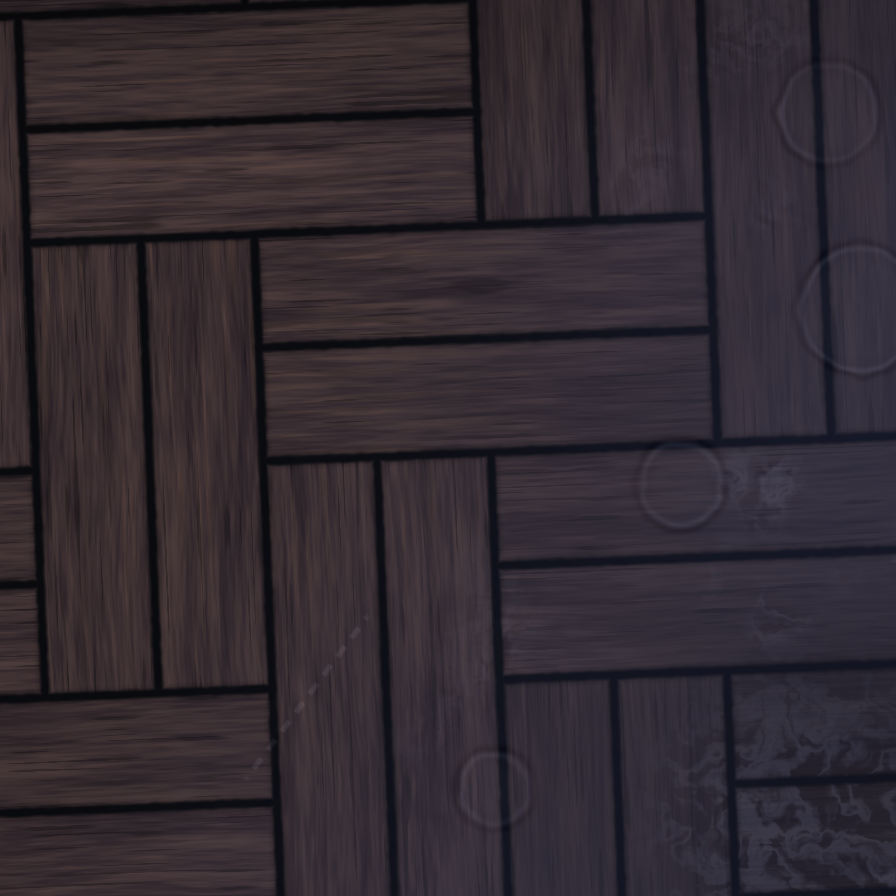
Write a Shadertoy shader that draws this texture.

```glsl
// Dark wooden floor in paired-plank herringbone, with a bluish wet sheen and drip rings.

float hash(vec2 p) {
    vec3 q = fract(p.xyx * vec3(0.1031, 0.1030, 0.0973));
    q += dot(q, q.yzx + 33.33);
    return fract((q.x + q.y) * q.z);
}

float noise(vec2 p) {
    vec2 i = floor(p), f = fract(p);
    f = f * f * (3.0 - 2.0 * f);
    return mix(mix(hash(i), hash(i + vec2(1, 0)), f.x),
               mix(hash(i + vec2(0, 1)), hash(i + vec2(1, 1)), f.x), f.y);
}

float fbm(vec2 p) {
    float sum = 0.0, amp = 0.5;
    for (int i = 0; i < 4; i++) {
        sum += amp * noise(p);
        p = p * 2.03 + 17.3;
        amp *= 0.5;
    }
    return sum / 0.9375;
}

// xy: position on a plank 4 long and 1 wide, zw: plank identity
vec4 herringbone(vec2 g) {
    vec2 cell = floor(g);
    float step4 = mod(cell.x - cell.y, 4.0);
    bool across = step4 < 1.5;
    vec2 start = cell - (across ? vec2(step4, 0) : vec2(0, 3.0 - step4));
    vec2 local = 2.0 * (across ? g - start : (g - start).yx);
    float row = floor(local.y);
    return vec4(local.x, local.y - row, start * 2.0 + vec2(row, across ? 0.0 : 37.0) + 90.0);
}

// Wood fibres that run along the plank, 0 to 1
float woodGrain(vec2 l, vec2 seed) {
    l += seed * vec2(7.3, 11.7);
    l.y += 0.06 * noise(l * vec2(0.9, 2.0));
    float broad = fbm(l * vec2(0.6, 7.0));
    float fine = fbm(l * vec2(1.6, 30.0) + 40.0);
    float pores = noise(l * vec2(5.0, 60.0) + 80.0);
    return 0.45 * broad + 0.38 * fine + 0.17 * pores;
}

void mainImage(out vec4 fragColor, in vec2 fragCoord) {
    vec2 uv = fragCoord / iResolution.xy;
    vec2 p = vec2(uv.x, 1.0 - uv.y);
    float px = 1.0 / iResolution.y;

    // Slightly tilted grid, one unit is the width of two planks
    vec2 q = p - vec2(0.020, 0.018);
    vec2 g = vec2(dot(q, vec2(1.0, -0.04)), dot(q, vec2(0.04, 1.0))) / 0.254;
    vec4 plank = herringbone(g);
    vec2 l = plank.xy;
    float tone = hash(plank.zw);

    // Wood with warm streaks and a tone per plank
    float grain = woodGrain(l, plank.zw);
    vec3 col = mix(vec3(0.150, 0.112, 0.125), vec3(0.320, 0.245, 0.230), smoothstep(0.15, 0.85, grain));
    col *= 0.94 + 0.12 * tone;
    float streak = smoothstep(0.66, 0.85, noise(l * vec2(0.8, 24.0) + plank.zw * 5.1));
    col += vec3(0.045, 0.032, 0.012) * streak * smoothstep(0.6, 0.1, distance(p, vec2(0.27, 0.36)));
    float crack = smoothstep(0.80, 0.92, noise(l * vec2(1.3, 42.0) + plank.zw * 3.7));
    col *= 1.0 - 0.30 * crack;

    // Blue haze growing toward the lower right
    float wet = smoothstep(0.28, 1.05, 0.85 * p.x + 0.30 * p.y + 0.15 * (fbm(p * 4.0) - 0.5));
    col = mix(col, vec3(0.195, 0.195, 0.275), 0.12 + 0.60 * wet);

    // Rippled reflections in wet patches
    vec2 warp = vec2(fbm(p * 22.0), fbm(p * 22.0 + 9.0));
    float ripple = 1.0 - abs(2.0 * fbm(p * 24.0 + 2.5 * warp) - 1.0);
    float patches = smoothstep(0.45, 0.75, fbm(p * 6.0 + 3.0)) * smoothstep(0.35, 0.9, wet);
    patches += 0.8 * smoothstep(0.22, 0.05, distance(p, vec2(0.90, 0.91)));
    col += vec3(0.11, 0.12, 0.14) * patches * (smoothstep(0.65, 1.0, ripple) - 0.25);

    // Joints: wavering dark gaps with a soft shoulder
    vec2 inset = min(l, vec2(4.0, 1.0) - l);
    float edge = min(inset.x, inset.y) + 0.012 * (noise(l * 14.0 + plank.zw) - 0.5);
    float soft = 0.012 + px / 0.127;
    vec3 gap = mix(vec3(0.035, 0.038, 0.050), vec3(0.085, 0.095, 0.155), wet);
    col *= mix(0.82, 1.0, smoothstep(0.03, 0.10, edge));
    col = mix(gap, col, smoothstep(0.038 - soft, 0.038 + soft, edge));

    // Drip rings: centre, radius
    vec3 rings[4] = vec3[4](vec3(0.962, 0.345, 0.067), vec3(0.925, 0.125, 0.052),
                            vec3(0.760, 0.540, 0.044), vec3(0.552, 0.880, 0.038));
    for (int i = 0; i < 4; i++) {
        vec2 r = p - rings[i].xy;
        float d = length(r) - rings[i].z + 0.006 * (noise(r * 50.0 + 20.0) - 0.5);
        float fade = 0.35 + 0.65 * noise(r * 18.0 + float(i) * 7.0);
        float rim = exp(-d * d * 90000.0) - 0.8 * exp(-pow(d - 0.007, 2.0) * 60000.0);
        col += vec3(0.050, 0.052, 0.060) * rim * fade;
        col += 0.012 * smoothstep(0.0, -0.02, d);
    }

    // Faint dashed scratch
    vec2 s = p - vec2(0.272, 0.873);
    vec2 along = normalize(vec2(0.141, -0.189));
    float t = dot(s, along), side = abs(dot(s, vec2(-along.y, along.x)));
    float dash = smoothstep(0.30, 0.40, abs(fract(t / 0.026) - 0.5) + 0.12);
    dash *= smoothstep(0.0, 0.01, t) * smoothstep(0.236, 0.226, t);
    col += vec3(0.055, 0.055, 0.060) * dash * smoothstep(0.0045, 0.0015, side);

    // Shade toward the lower right and the top edge
    col *= 1.0 - 0.24 * smoothstep(0.55, 1.0, p.x) * smoothstep(0.55, 0.85, p.y);
    col *= 1.0 - 0.15 * smoothstep(0.20, 0.0, p.y);
    fragColor = vec4(col, 1.0);
}
```
